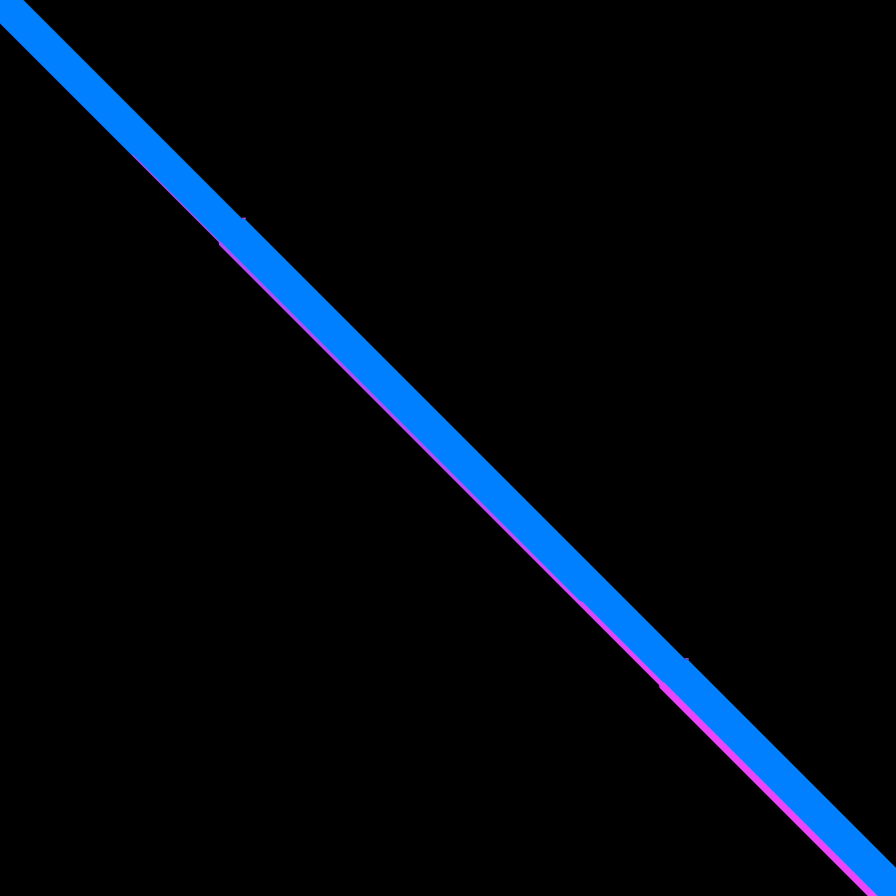
This background is drawn by a Shadertoy shader. Its source:

```glsl
#define BLUE vec3(0.0, 0.502, 1.0)
#define VIOLET vec3(0.70, 0.30, 0.96)
#define MAGENTA vec3(0.92, 0.27, 0.98)
#define HALF_WIDTH 0.0262   // half width of the first section
#define WIDTH_STEP 0.0027   // widening at each joint
#define JOINT_START 0.258   // place of the first joint along the band
#define JOINT_GAP 0.493     // spacing of the joints
#define RIM_START 0.160     // where the thin rim appears
#define RIM_SWELL 0.660     // where the rim thickens between joints
#define TIP_SIZE 0.0032     // small tips on the upper edge

// Antialiased step: 1 where x is positive
float cover(float x, float softness) {
    return clamp(0.5 + x / softness, 0.0, 1.0);
}

void mainImage(out vec4 fragColor, in vec2 fragCoord) {
    vec2 uv = fragCoord / iResolution.xy;
    float soft = 1.5 / min(iResolution.x, iResolution.y);

    // Diagonal axes: along runs from top left to bottom right
    float across = uv.x + uv.y - 1.0;
    float along = 0.5 * (uv.x + 1.0 - uv.y);

    // Outer edge widens at each joint
    float halfWidth = HALF_WIDTH;
    float tips = 0.0;
    for (int i = 0; i < 2; i++) {
        float joint = JOINT_START + JOINT_GAP * float(i);
        halfWidth += WIDTH_STEP * cover(along - joint, soft);
        vec2 tip = vec2(along - joint, across - halfWidth);
        tips = max(tips, cover(0.6 * TIP_SIZE - length(tip * vec2(1.4, 0.7)), soft));
    }

    // Rim along the lower edge thickens in stages
    float rimWidth = 0.0022 * cover(along - RIM_START, soft)
                   + 0.0033 * cover(along - JOINT_START, soft)
                   + 0.0020 * cover(along - RIM_SWELL, soft)
                   + 0.0038 * cover(along - JOINT_START - JOINT_GAP, soft);

    // Layers: rim, then the blue core over it
    vec3 rimColor = mix(VIOLET, MAGENTA, smoothstep(0.45, 0.80, along));
    float band = cover(halfWidth - abs(across), soft);
    float core = cover(across + halfWidth - rimWidth, soft);
    vec3 color = mix(rimColor, BLUE, core) * band;
    color = mix(color, VIOLET, tips * (1.0 - band));

    fragColor = vec4(color, 1.0);
}
```
